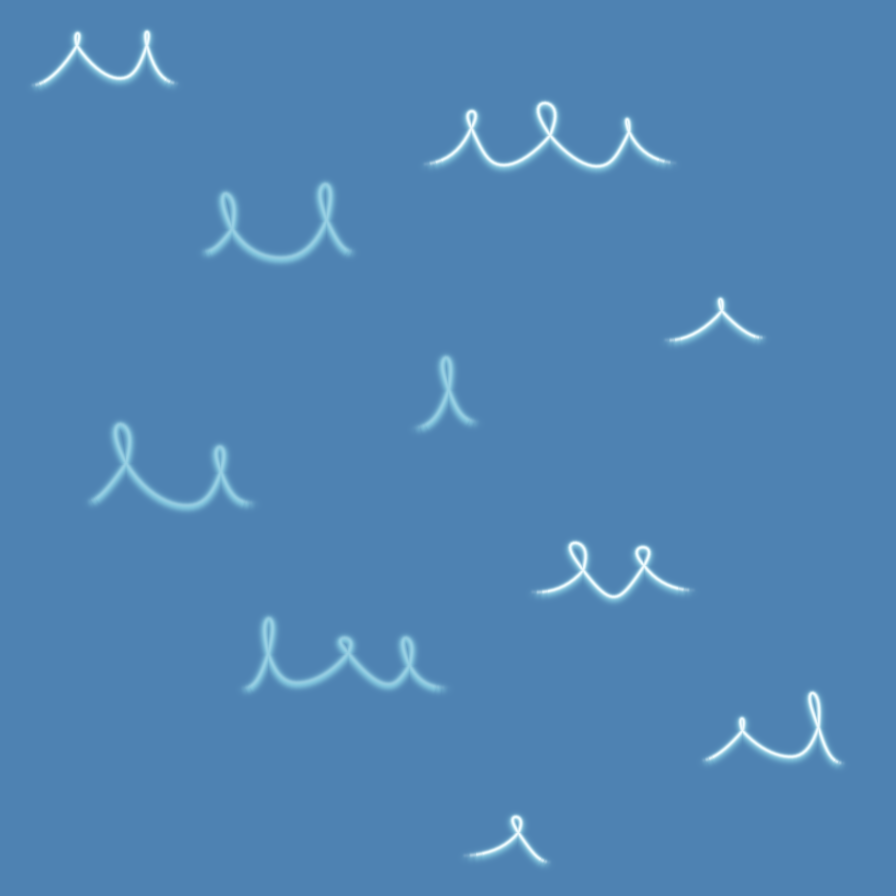
A Shadertoy shader for this pattern:

```glsl
vec3 hash3(vec2 v) {
    vec3 p = fract(v.xyx * vec3(.1031, .1030, .0973));
    p += dot(p, p.yxz + 33.33);
    return fract((p.xxy + p.yzz) * p.zyx);
}

float segmentDist2(vec2 p, vec2 a, vec2 b) {
    vec2 pa = p - a, ba = b - a;
    vec2 d = pa - ba * clamp(dot(pa, ba) / max(dot(ba, ba), 1e-9), 0., 1.);
    return dot(d, d);
}

// Pen path of one wave: a narrow loop at every whole t, round troughs between
vec2 wavePath(float t, float id, float spacing) {
    float crest = floor(t + .5), s = t - crest;
    vec3 r = hash3(vec2(id * 3.7 + 1.3, crest * 5.1 + 2.9));
    float height = mix(.024, .042, r.x);
    vec2 q;
    if (abs(s) < .25) {
        float a = s * 4., open = smoothstep(.1, .5, r.y);
        float rise = .013 + .036 * r.y * r.y;
        q.y = rise * cos(1.5708 * a);
        q.x = -mix(.0012, .0068, open) * sin(3.14159 * a) - q.y * mix(-.05, .25, r.z);
        q.y += height;
    } else {
        float k = abs(s) * 4. - 1.;
        q = vec2(sign(s) * k * spacing * .5, height * pow(1. - k, 2.1));
    }
    q.x += crest * spacing;

    // Uneven spacing and a drifting baseline
    return q + vec2(.009 * sin(q.x * 42. + id * 2.3), .004 * sin(q.x * 30. + id * 1.7));
}

// x: thin bright core, y: soft glow hanging slightly below it
vec2 waveInk(vec2 p, float id, float crests, float spacing) {
    vec2 ink = vec2(0);
    float start = -.5, steps = crests * 40.;
    vec2 a = wavePath(start, id, spacing);
    for (float j = 1.; j <= steps; j++) {
        float t = start + j / 40.;
        vec2 b = wavePath(t - .0001, id, spacing);
        float fade = smoothstep(0., .1, t - start) * smoothstep(0., .1, crests - .5 - t + .02);
        float core = exp(-segmentDist2(p, a, b) / .0000052);
        float glow = exp(-segmentDist2(p + vec2(0, .0022), a, b) / .000028);
        ink = max(ink, fade * vec2(core, glow));
        a = b;
    }
    return ink;
}

void mainImage(out vec4 fragColor, in vec2 fragCoord) {
    vec2 uv = fragCoord / iResolution.y;
    vec3 color = vec3(.306, .51, .698);

    // Waves step down the canvas, spread sideways by the golden ratio
    for (float i = 0.; i < 10.; i++) {
        vec3 r = hash3(vec2(i + 4.2, 17.));
        float crests = floor(2.3 + .75 * cos(1.047 * i - .85));
        float spacing = mix(.078, .1, r.x);
        vec2 center = vec2(mix(.11, .9, fract(.02 + .618 * i)), .905 - .095 * i + .02 * (r.y - .5));
        vec2 p = uv - center;
        if (abs(p.x) > .2 || p.y < -.03 || p.y > .12) continue;
        p.x += (crests - 1.) * spacing * .5;

        // Some waves are crisp and white, others dim and hazy
        float crisp = step(.5, fract(i * .382 + .55));
        vec2 ink = waveInk(p, i, crests, spacing);
        color = mix(color, vec3(.53, .81, .89), ink.y * mix(.85, .75, crisp));
        color = mix(color, vec3(.95, .99, 1.), ink.x * mix(.22, .97, crisp));
    }
    fragColor = vec4(color, 1.);
}
```
